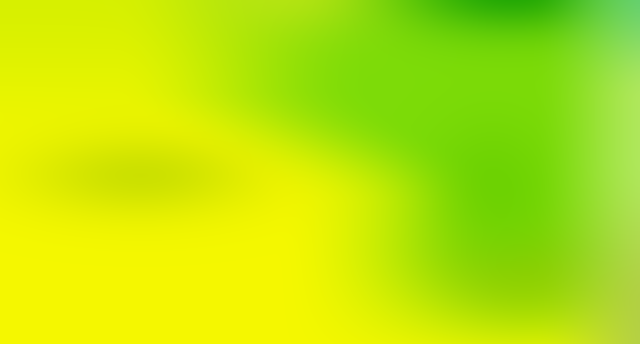
Write a Shadertoy shader that draws this background.

```glsl
#define EDGE_SOFTNESS 0.20
#define EDGE_LOW 0.63
#define EDGE_HIGH 0.38
#define OLIVE_STRENGTH 0.90
#define VIVID_STRENGTH 0.75
#define SHADE_STRENGTH 0.60
#define HAZE_START 0.83
#define HAZE_END 1.03

const vec3 YELLOW = vec3(0.96, 0.97, 0.00);
const vec3 LEMON  = vec3(0.84, 0.94, 0.00);
const vec3 OLIVE  = vec3(0.78, 0.87, 0.00);
const vec3 LIME   = vec3(0.49, 0.86, 0.03);
const vec3 VIVID  = vec3(0.40, 0.81, 0.00);
const vec3 MOSS   = vec3(0.57, 0.78, 0.00);
const vec3 PALE   = vec3(0.74, 0.90, 0.08);
const vec3 FOREST = vec3(0.12, 0.65, 0.02);
const vec3 HAZE_LOW  = vec3(0.70, 0.81, 0.28);
const vec3 HAZE_MID  = vec3(0.70, 0.91, 0.38);
const vec3 HAZE_HIGH = vec3(0.38, 0.81, 0.46);

// Elliptical soft spot, 1 at its centre
float glow(vec2 uv, vec2 centre, vec2 radius) {
    vec2 d = (uv - centre) / radius;
    return exp(-dot(d, d));
}

// Share of green: a soft edge that leans left towards the top
float greenField(vec2 uv) {
    float edge = mix(EDGE_LOW, EDGE_HIGH, smoothstep(0.40, 0.75, uv.y));
    float side = smoothstep(edge - EDGE_SOFTNESS, edge + EDGE_SOFTNESS, uv.x);
    return side * smoothstep(-0.12, 0.30, uv.y);
}

// Pale tint along the right side
vec3 hazeColour(float height) {
    vec3 lower = mix(HAZE_LOW, HAZE_MID, smoothstep(0.10, 0.55, height));
    return mix(lower, HAZE_HIGH, smoothstep(0.70, 1.05, height));
}

void mainImage(out vec4 fragColor, in vec2 fragCoord) {
    vec2 uv = fragCoord / iResolution.xy;

    // Yellow ground with an olive band
    vec3 colour = mix(YELLOW, LEMON, smoothstep(0.45, 1.05, uv.y));
    float band = glow(uv, vec2(0.22, 0.49), vec2(0.18, 0.12));
    colour = mix(colour, OLIVE, OLIVE_STRENGTH * band);

    // Green field and its deeper spots
    colour = mix(colour, LIME, greenField(uv));
    float shade = glow(uv, vec2(0.82, 0.20), vec2(0.14, 0.15));
    colour = mix(colour, MOSS, SHADE_STRENGTH * shade);
    float vivid = glow(uv, vec2(0.77, 0.45), vec2(0.10, 0.20));
    colour = mix(colour, VIVID, VIVID_STRENGTH * vivid);

    // Light and dark spots on the top edge
    colour = mix(colour, PALE, 0.85 * glow(uv, vec2(0.46, 1.03), vec2(0.16, 0.13)));
    colour = mix(colour, FOREST, glow(uv, vec2(0.80, 1.03), vec2(0.17, 0.12)));

    // Haze on the right
    colour = mix(colour, hazeColour(uv.y), smoothstep(HAZE_START, HAZE_END, uv.x));
    fragColor = vec4(colour, 1.0);
}
```
